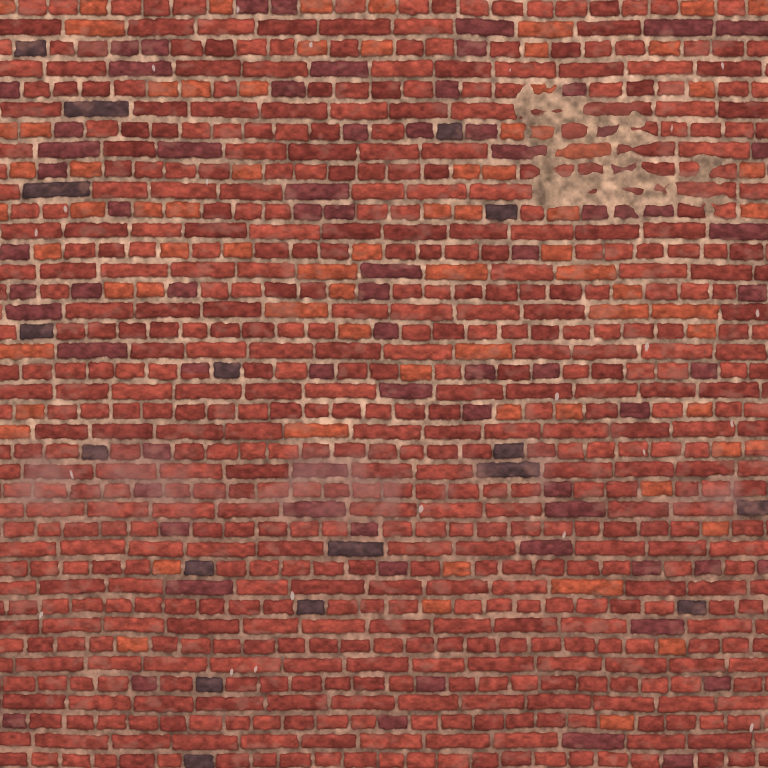
This texture is drawn by a three.js fragment shader. Its source:

```glsl
// Weathered red brick wall in English bond: courses of long stretchers alternate
// with courses of short headers. Each brick is a ragged rounded box with hashed
// size and tone, set in sandy mortar, with a cement patch, haze and paint chips.

#define ROWS 38.8          // mean courses up the wall
#define STRETCHERS 11.85   // long bricks across
#define HEADERS 24.2       // short bricks across
#define BED 0.0052         // horizontal joint thickness
#define JOINT 0.0042       // vertical joint thickness
#define CORNER 0.0030      // brick corner radius
#define RAGGED 0.0046      // edge roughness
#define SOFT 0.0011        // edge smoothing
#define GRAIN 0.62         // surface mottling

varying vec2 vUv;

float hash(vec2 p) {
  vec3 q = fract(p.xyx * 0.1031);
  q += dot(q, q.yzx + 33.33);
  return fract((q.x + q.y) * q.z);
}

float noise(vec2 p) {
  vec2 i = floor(p), f = fract(p);
  f = f * f * (3.0 - 2.0 * f);
  return mix(mix(hash(i), hash(i + vec2(1, 0)), f.x),
             mix(hash(i + vec2(0, 1)), hash(i + vec2(1, 1)), f.x), f.y);
}

float fbm(vec2 p) {
  float sum = 0.0, amp = 0.571;
  for (int i = 0; i < 3; i++) {
    sum += amp * noise(p);
    p = p * 2.03 + 17.3;
    amp *= 0.5;
  }
  return sum;
}

float boxDist(vec2 p, vec2 halfSize, float radius) {
  vec2 q = abs(p) - halfSize + radius;
  return length(max(q, 0.0)) + min(max(q.x, q.y), 0.0) - radius;
}

// Sideways shift of the joint at the left of a brick
float jointShift(vec2 id) { return 0.2 * hash(id + 71.0); }

// Signed distance to the nearest brick; also gives its id and local position
float brickDist(vec2 uv, out vec2 id, out vec2 local) {
  float y = 0.08 + 40.2 * uv.y - 1.4 * uv.y * uv.y;
  y += 0.22 * (noise(uv * vec2(7.0, 5.0)) - 0.5);
  float row = floor(y);
  float count = mod(row, 2.0) > 0.5 ? STRETCHERS : HEADERS;
  float x = uv.x * count + hash(vec2(row, 5.0)) + 40.0;
  id = vec2(floor(x), row);
  if (x < id.x + jointShift(id)) id.x -= 1.0;
  float left = id.x + jointShift(id);
  float right = id.x + 1.0 + jointShift(id + vec2(1, 0));
  local = vec2((x - 0.5 * (left + right)) / count, (fract(y) - 0.5) / ROWS);
  local.y += 0.0016 * (hash(id + 9.0) - 0.5);
  vec2 halfSize = 0.5 * vec2((right - left) / count - JOINT, 1.0 / ROWS - BED);
  halfSize.y -= 0.0011 * hash(id + 23.0);
  return boxDist(local, halfSize, CORNER);
}

vec3 brickColour(vec2 id, vec2 uv) {
  float tone = hash(id + 3.0), kind = hash(id + 41.0);
  vec3 col = mix(vec3(0.47, 0.21, 0.18), vec3(0.64, 0.30, 0.24), tone);
  float upper = smoothstep(0.3, 0.65, uv.y);
  col = mix(vec3(0.57, 0.26, 0.22), col, mix(0.6, 1.0, upper));
  if (kind < 0.05 + 0.09 * upper) col = mix(col, vec3(0.70, 0.34, 0.23), 0.75);
  else if (kind > 0.97) col = vec3(0.32, 0.23, 0.23);
  else if (kind > 0.90 - 0.08 * upper) col = mix(col, vec3(0.42, 0.22, 0.22), 0.8);
  return col;
}

void main() {
  vec2 uv = vUv, id, local;
  float fine = fbm(uv * 95.0), broad = fbm(uv * 9.0 + 4.0);
  float grain = fbm(uv * vec2(120.0, 170.0) + 31.0);
  float upper = smoothstep(0.32, 0.5, uv.y + 0.1 * (broad - 0.5));

  // Cement patch: a ragged block with a lower wing
  float patchEdge = min(boxDist(uv - vec2(0.765, 0.805), vec2(0.075, 0.070), 0.01),
                        boxDist(uv - vec2(0.86, 0.76), vec2(0.06, 0.025), 0.01));
  float cement = smoothstep(0.018, -0.018, patchEdge + 0.07 * (fbm(uv * 28.0) - 0.5));

  // Bricks, worn at the edges and half buried by the cement
  float d = brickDist(uv, id, local);
  d += RAGGED * (fine - 0.5) + 0.002 * (broad - 0.5);
  d += cement * 0.017 * smoothstep(0.3, 0.75, fbm(uv * 24.0 + 8.0));
  float brick = smoothstep(SOFT, -SOFT, d);
  vec3 clay = brickColour(id, uv) * (1.0 + GRAIN * (grain - 0.5));
  clay *= mix(0.82, 1.04, smoothstep(0.0, 0.0035, -d));
  clay *= 1.0 + 9.0 * local.y;
  float dust = smoothstep(0.54, 0.8, fbm(uv * vec2(45.0, 70.0) + 60.0));
  clay = mix(clay, vec3(0.65, 0.44, 0.38), 0.45 * dust + 0.25 * cement);

  // Mortar: pale above, greyer below, shaded under the bricks
  vec3 mortar = mix(vec3(0.52, 0.38, 0.32), vec3(0.70, 0.56, 0.47), 0.2 + 0.65 * upper);
  mortar = mix(mortar, vec3(0.64, 0.51, 0.42), cement);
  mortar *= 1.0 + 0.85 * (fine - 0.5) + 0.4 * (broad - 0.5);
  float under = smoothstep(0.003, -0.001, d) * smoothstep(0.002, -0.006, local.y);
  float pits = smoothstep(0.35, 0.65, fbm(uv * 38.0 + 12.0));
  mortar = mix(mortar, vec3(0.29, 0.18, 0.14), under * (0.25 + 0.6 * pits) * (1.0 - cement));
  vec3 col = mix(mortar, clay, brick);

  // Pale haze along one band, then scattered paint chips
  float band = exp(-pow((uv.y - 0.37) / 0.045, 2.0));
  col = mix(col, vec3(0.64, 0.46, 0.43), 0.6 * band * smoothstep(0.4, 0.75, fbm(uv * 20.0)));
  vec2 cell = floor(uv * 28.0);
  vec2 chip = fract(uv * 28.0) - 0.3 - 0.4 * vec2(hash(cell), hash(cell + 7.0));
  chip.x += 0.5 * chip.y * (hash(cell + 15.0) - 0.5);
  float flake = length(chip * vec2(1.7, 0.8)) - 0.10 + 0.2 * (fine - 0.5);
  col = mix(col, vec3(0.80, 0.71, 0.67),
            0.8 * step(0.965, hash(cell + 33.0)) * smoothstep(0.04, -0.04, flake));

  gl_FragColor = vec4(col, 1.0);
}
```
